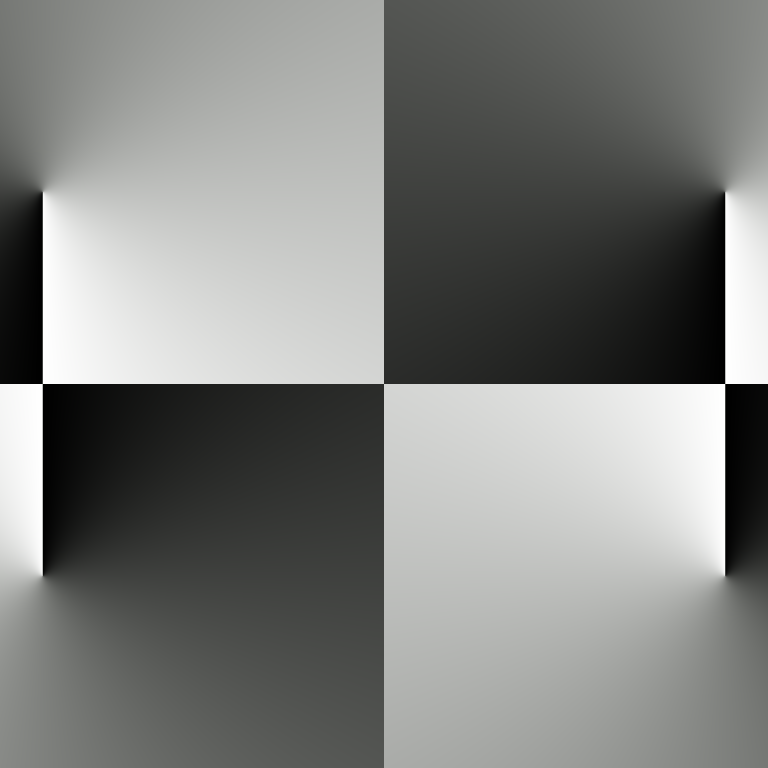
Write a Shadertoy shader that draws this background.

```glsl
// Four quadrants, each filled with a conic grey sweep around its own pivot.
// The sweep runs once from black to white and breaks along a vertical seam;
// the lower half is the upper half turned by 180 degrees. Edges are supersampled.

const float TAU = 6.2831853;

// Grey level at p, where the canvas is one unit high and centred on zero
float conicSweep(vec2 p) {
    vec2 side = vec2(p.x < 0.0 ? -1.0 : 1.0, p.y < 0.0 ? -1.0 : 1.0);
    vec2 pivot = side * vec2(4.0 / 9.0, 0.25);
    vec2 toPoint = (p - pivot) * side.y;    // half turn below the middle
    return 0.5 + atan(toPoint.x, toPoint.y) / TAU;
}

void mainImage(out vec4 fragColor, in vec2 fragCoord) {
    // Average a 4 x 4 grid of samples inside the pixel
    float grey = 0.0;
    for (int j = 0; j < 4; j++) {
        for (int i = 0; i < 4; i++) {
            vec2 offset = (vec2(i, j) + 0.5) / 4.0 - 0.5;
            vec2 p = (fragCoord + offset - 0.5 * iResolution.xy) / iResolution.y;
            grey += conicSweep(p) / 16.0;
        }
    }

    // Faint green tint in the midtones, neutral at both ends
    vec3 tint = vec3(-0.003, 0.005, -0.008) * 4.0 * grey * (1.0 - grey);
    fragColor = vec4(clamp(grey + tint, 0.0, 1.0), 1.0);
}
```
